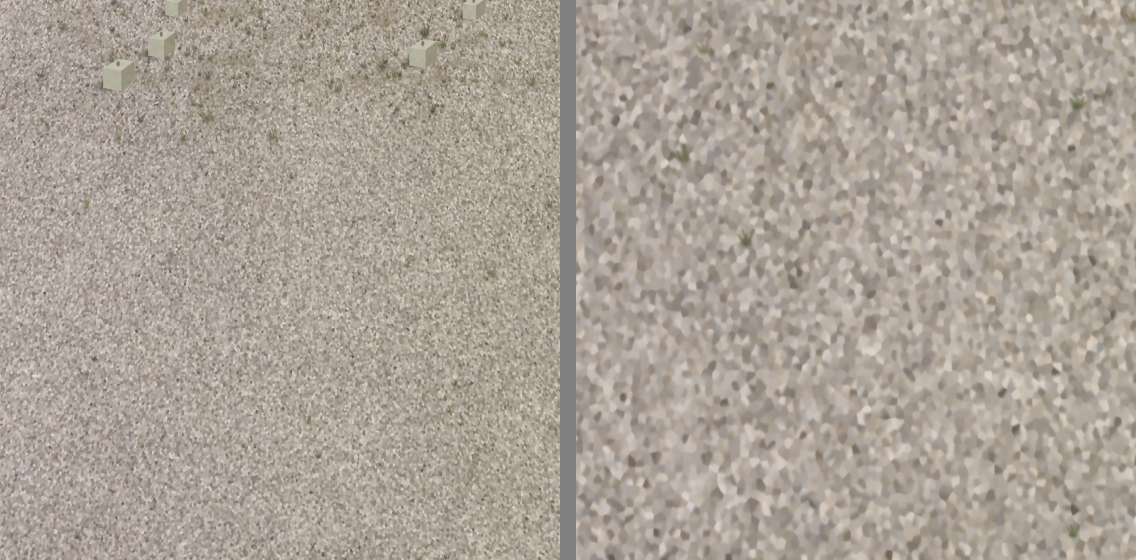
Left, the full canvas; right, a detail of the centre.
A three.js fragment shader for this texture:

```glsl
varying vec2 vUv;

const float GRAIN_COUNT = 215.0;    // stones across the near edge
const float RECEDE = 0.30;          // how much stones shrink towards the top
const float GRAIN_SHARPNESS = 5.2;
const float GRAIN_CONTRAST = 0.19;
const float DARK_STONE_SHARE = 0.03;
const float STAIN_CONTRAST = 0.07;
const float CLUMP_CONTRAST = 0.035;
const float EDGE = 0.0012;          // softness of outlines
const float BLADE_WIDTH = 0.0011;
const int BLADES = 5;
const int BLOCKS = 5;

const vec3 GRAVEL = vec3(0.672, 0.641, 0.603);
const vec3 MAUVE_TINT = vec3(0.008, -0.003, 0.010);
const vec3 TAN_TINT = vec3(0.004, 0.001, -0.014);
const vec3 DRY_SOIL = vec3(0.53, 0.48, 0.39);
const vec3 GREEN_WEED = vec3(0.34, 0.37, 0.21);
const vec3 DRY_WEED = vec3(0.49, 0.43, 0.27);
const vec3 DARK_WEED = vec3(0.27, 0.27, 0.22);
const vec3 BLOCK_TOP = vec3(0.76, 0.75, 0.69);
const vec3 BLOCK_FRONT = vec3(0.70, 0.69, 0.62);
const vec3 BLOCK_SIDE = vec3(0.59, 0.57, 0.49);
const vec3 SHADOW = vec3(0.30, 0.28, 0.25);

vec2 hash2(vec2 p) {
  vec3 q = fract(p.xyx * vec3(0.1031, 0.1030, 0.0973));
  q += dot(q, q.yzx + 33.33);
  return fract((q.xx + q.yz) * q.zy);
}

float noise(vec2 p) {
  vec2 i = floor(p), f = fract(p);
  f = f * f * (3.0 - 2.0 * f);
  vec2 e = vec2(1.0, 0.0);
  return mix(mix(hash2(i).x, hash2(i + e).x, f.x),
             mix(hash2(i + e.yx).x, hash2(i + e.xx).x, f.x), f.y);
}

float fbm(vec2 p) {
  return 0.5 * noise(p) + 0.3 * noise(p * 2.1 + 7.3) + 0.2 * noise(p * 4.3 + 3.1);
}

// Softly blended stones, mostly mid-toned, each with its own warmth
vec3 gravel(vec2 p) {
  vec2 cell = floor(p), f = fract(p);
  vec3 sum = vec3(0.0);
  for (int j = -1; j <= 1; j++) {
    for (int i = -1; i <= 1; i++) {
      vec2 n = vec2(float(i), float(j));
      vec2 d = (n + hash2(cell + n) - f) * vec2(1.14, 0.9);
      vec2 r = hash2(cell + n + 71.7);
      vec2 s = hash2(cell + n + 133.1);
      float tone = r.x + s.x - 1.0 - 0.7 * step(1.0 - DARK_STONE_SHARE, r.y);
      float weight = exp(-GRAIN_SHARPNESS * dot(d, d));
      sum += weight * vec3(tone, s.y - 0.5, 1.0);
    }
  }
  vec2 stone = sum.xy / sum.z;
  return GRAVEL + GRAIN_CONTRAST * stone.x + stone.y * vec3(0.03, 0.0, -0.035);
}

// Weeds crowd the far ground and thin out at its sides
float weedZone(vec2 p) {
  float far = smoothstep(0.73, 0.88, p.y + 0.12 * (fbm(p * 6.0) - 0.5));
  return far * smoothstep(-0.1, 0.3, p.x) * (1.0 - 0.7 * smoothstep(0.82, 0.95, p.x));
}

float bladeDistance(vec2 p, vec2 tip) {
  float t = clamp(dot(p, tip) / dot(tip, tip), 0.0, 1.0);
  return length(p - tip * t) + 0.5 * BLADE_WIDTH * t;
}

// Scattered tufts of fanned blades with a dark base
vec3 addTufts(vec3 col, vec2 p, float cells, float size, float sparse, float dense) {
  vec2 home = floor(p * cells);
  for (int j = -1; j <= 1; j++) {
    for (int i = -1; i <= 1; i++) {
      vec2 id = home + vec2(float(i), float(j));
      vec2 r = hash2(id + cells);
      float chance = mix(sparse, dense, weedZone((id + 0.5) / cells));
      if (r.x > chance) continue;
      vec2 q = p - (id + hash2(id + 19.1)) / cells;
      float height = size * mix(0.5, 1.2, r.y);
      float cover = 0.0;
      for (int b = 0; b < BLADES; b++) {
        vec2 s = hash2(id * 1.7 + float(b) * 5.3);
        vec2 root = vec2((s.y - 0.5) * height * 0.6, 0.0);
        vec2 tip = height * vec2((s.x - 0.5) * 1.1, 0.4 + 0.6 * s.y);
        float d = bladeDistance(q - root, tip);
        cover = max(cover, 1.0 - smoothstep(BLADE_WIDTH - EDGE, BLADE_WIDTH + EDGE, d));
      }
      float hue = fract(r.y * 13.0);
      vec3 weed = mix(GREEN_WEED, DRY_WEED, smoothstep(0.3, 0.7, hue));
      weed = mix(weed, DARK_WEED, step(0.8, hue));
      float base = exp(-dot(q, q) / (height * height * 0.12));
      col = mix(col, mix(DARK_WEED, weed, 0.5), 0.5 * base);
      col = mix(col, weed, 0.5 * cover);
    }
  }
  return col;
}

// Concrete cube seen from above: top, front and side faces, peg and shadow
vec3 addBlock(vec3 col, vec2 p, vec3 place) {
  vec2 q = (p - place.xy) / place.z;
  float soft = EDGE / place.z;
  vec2 s = (q - vec2(-0.42, -0.36)) / vec2(0.26, 0.16);
  col = mix(col, SHADOW, 0.75 * exp(-dot(s, s)));
  float x = q.x - 0.1;
  float inside = min(min(q.x + 0.47, 0.5 - q.x),
    min(q.y + 0.52 - max(-0.17 * x, 0.8 * x), 0.48 + min(0.6 * q.x, -0.12 * q.x) - q.y));
  vec3 face = mix(BLOCK_FRONT, BLOCK_SIDE, smoothstep(-soft, soft, x));
  float rim = 0.12 + max(-0.14 * x, 0.75 * x);
  face = mix(face, BLOCK_TOP, smoothstep(-soft, soft, q.y - rim));
  face += 0.07 * (fbm(p * 130.0) - 0.5);
  float peg = length((q - vec2(0.0, 0.34)) * vec2(1.0, 0.6));
  face = mix(face, SHADOW, 0.6 * (1.0 - smoothstep(0.03, 0.03 + 2.0 * soft, peg)));
  return mix(col, face, smoothstep(-soft, soft, inside));
}

void main() {
  vec2 p = vUv;
  vec2 ground = vec2((p.x - 0.5) / (1.0 - RECEDE * p.y), -log(1.0 - RECEDE * p.y) / RECEDE);
  vec3 col = gravel(ground * GRAIN_COUNT + 300.0);
  // Broad stains, clumps and tints
  col += STAIN_CONTRAST * (fbm(p * 5.0 + 11.0) - 0.5);
  col += CLUMP_CONTRAST * (fbm(ground * 38.0 + 90.0) - 0.5);
  col += mix(MAUVE_TINT, TAN_TINT, smoothstep(0.1, 0.9, p.x + 0.4 * (fbm(p * 3.0) - 0.5)));
  // Dry soil and weeds
  float soil = weedZone(p) * smoothstep(0.45, 0.85, fbm(p * vec2(19.0, 28.0) + 4.0));
  col = mix(col, DRY_SOIL, 0.5 * soil);
  col = addTufts(col, p, 52.0, 0.008, 0.008, 0.5);
  col = addTufts(col, p, 33.0, 0.012, 0.016, 0.5);
  col = addTufts(col, p, 15.0, 0.024, 0.02, 0.4);
  // Each block: centre and size
  vec3 blocks[BLOCKS];
  blocks[0] = vec3(0.314, 0.990, 0.040);
  blocks[1] = vec3(0.846, 0.985, 0.042);
  blocks[2] = vec3(0.288, 0.922, 0.050);
  blocks[3] = vec3(0.755, 0.905, 0.051);
  blocks[4] = vec3(0.211, 0.867, 0.057);
  for (int i = 0; i < BLOCKS; i++) col = addBlock(col, p, blocks[i]);
  gl_FragColor = vec4(clamp(col, 0.0, 1.0), 1.0);
}
```
